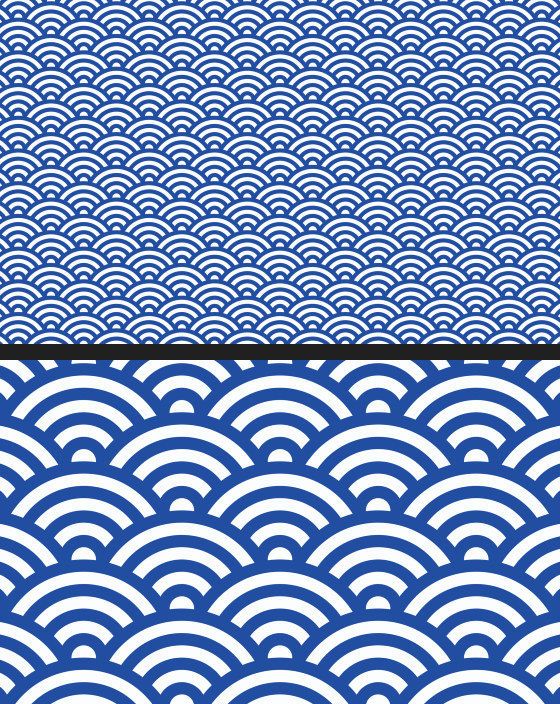
Top: the whole. Bottom: its middle third, enlarged.
This pattern is drawn by a WebGL 1 fragment shader. Its source:

```glsl
precision highp float;
// Seigaiha waves: staggered rows of overlapping scales with concentric blue and white rings.

#define SCALES_ACROSS 8.56
#define RING_PAIRS 4.0
#define ROW_STEP 0.5
#define VERTICAL_SHIFT 0.28
#define EDGE_PIXELS 1.3
#define BLUE vec3(0.135, 0.305, 0.630)
#define WHITE vec3(0.985, 0.992, 0.995)

uniform vec2 u_resolution;

// Smooth step across a signed distance, centred on zero.
float coverage(float dist, float blur) {
  return smoothstep(-0.5 * blur, 0.5 * blur, dist);
}

// White share at a distance from the scale centre; the rim is blue, the core white.
float whiteRings(float radius, float blur) {
  float r = max(radius, 0.25 / RING_PAIRS);
  float wave = abs(fract(r * RING_PAIRS - 0.25) - 0.5) - 0.25;
  return coverage(wave / RING_PAIRS, blur);
}

// Distance to the nearest scale centre in a row; odd rows shift by one radius.
float rowRadius(vec2 p, float row) {
  float x = p.x - mod(row, 2.0);
  x -= 2.0 * floor(0.5 * x + 0.5);
  return length(vec2(x, p.y - row * ROW_STEP));
}

void main() {
  // One unit is the outer radius of a scale.
  float unitsPerPixel = 2.0 * SCALES_ACROSS / u_resolution.x;
  vec2 p = (gl_FragCoord.xy - 0.5 * u_resolution) * unitsPerPixel;
  p.y += VERTICAL_SHIFT;
  float blur = EDGE_PIXELS * unitsPerPixel;

  // Paint from the upper row down, so lower scales overlap those above.
  vec3 color = BLUE;
  float topRow = floor(p.y / ROW_STEP) + 1.0;
  for (int i = 0; i < 4; i++) {
    float radius = rowRadius(p, topRow - float(i));
    vec3 scale = mix(BLUE, WHITE, whiteRings(min(radius, 1.0 - 0.25 / RING_PAIRS), blur));
    color = mix(color, scale, coverage(1.0 - radius, blur));
  }

  gl_FragColor = vec4(color, 1.0);
}
```
